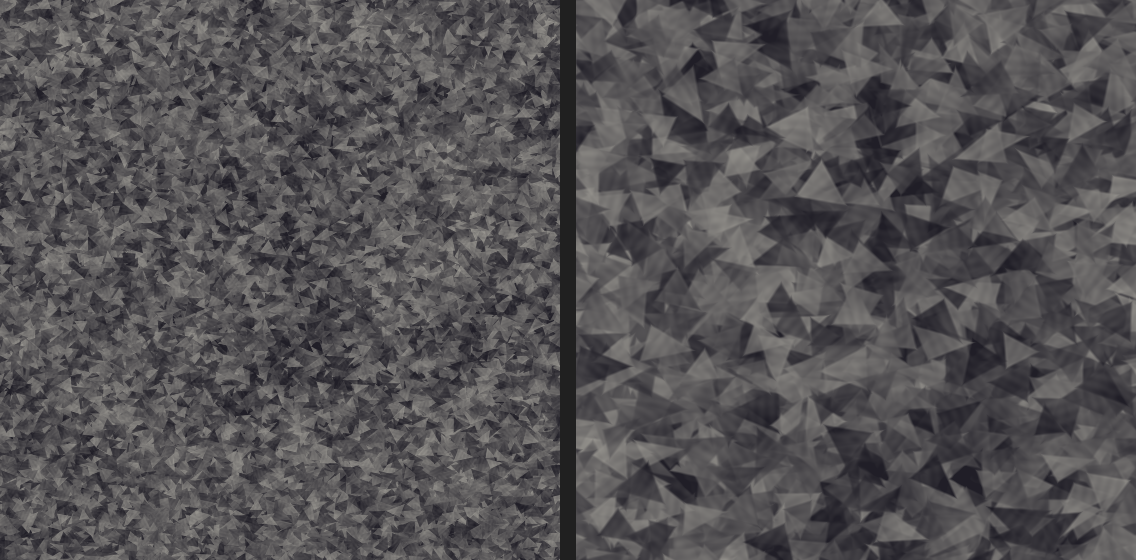
Left: the whole. Right: its middle third, enlarged.
Write a three.js fragment shader that draws this texture.

```glsl
varying vec2 vUv;

const vec3 DARK_STONE = vec3(0.125, 0.118, 0.152);
const vec3 LIGHT_STONE = vec3(0.610, 0.600, 0.575);
const int LAYERS = 7;
const float COARSE_CELLS = 27.0;   // shard cells across, bottom layer
const float FINE_CELLS = 50.0;     // shard cells across, top layer
const vec2 STRETCH = vec2(0.92, 1.08);
const float PRESENCE = 0.78;       // share of cells that hold a shard
const float OPACITY = 0.72;
const float TONE_MIN = 0.01;
const float TONE_MAX = 0.87;
const float SLOPE = 0.22;          // shading across one shard
const float RIM = 0.09;            // brightening along shard edges
const float RIM_WIDTH = 0.0022;
const float EDGE = 0.0010;         // edge softness
const float HATCH = 0.035;
const float HATCH_LINES = 165.0;
const float CLOUD = 0.26;
const float CLOUD_CELLS = 9.0;
const float GRAIN = 0.11;
const float GRAIN_CELLS = 190.0;
const float TAU = 6.28318;

float hash(vec2 p) {
  return fract(sin(dot(p, vec2(127.1, 311.7))) * 43758.5453);
}

vec3 hash3(vec2 p) {
  return vec3(hash(p), hash(p + 17.3), hash(p + 41.9));
}

vec2 direction(float angle) {
  return vec2(cos(angle), sin(angle));
}

mat2 rotation(float angle) {
  vec2 d = direction(angle);
  return mat2(d.x, d.y, -d.y, d.x);
}

float valueNoise(vec2 p) {
  vec2 cell = floor(p);
  vec2 f = fract(p);
  f = f * f * (3.0 - 2.0 * f);
  float low = mix(hash(cell), hash(cell + vec2(1.0, 0.0)), f.x);
  float high = mix(hash(cell + vec2(0.0, 1.0)), hash(cell + 1.0), f.x);
  return mix(low, high, f.y);
}

float fbm(vec2 p) {
  return 0.55 * valueNoise(p) + 0.3 * valueNoise(p * 2.1 + 5.2) + 0.15 * valueNoise(p * 4.3 + 9.7);
}

// Signed distance to the line a-b, positive on its outer side
float outside(vec2 p, vec2 a, vec2 b) {
  vec2 e = normalize(b - a);
  return dot(p - a, vec2(e.y, -e.x));
}

// Signed distance to a random triangle about the origin
float shardDistance(vec2 p, vec3 turn, vec3 size) {
  vec3 angle = TAU * (turn.x + vec3(0.0, 0.25 + 0.16 * turn.y, 0.58 + 0.18 * turn.z));
  vec3 radius = mix(vec3(0.45), vec3(1.0), size);
  vec2 a = radius.x * direction(angle.x);
  vec2 b = radius.y * direction(angle.y);
  vec2 c = radius.z * direction(angle.z);
  return max(outside(p, a, b), max(outside(p, b, c), outside(p, c, a)));
}

// Paints one layer of translucent shards over the tone below
float paintLayer(float tone, vec2 uv, float index) {
  float cells = mix(COARSE_CELLS, FINE_CELLS, index / float(LAYERS - 1));
  vec2 p = rotation(index * 1.7 + 0.4) * (uv * STRETCH) * cells;
  vec2 home = floor(p);
  for (int y = -1; y <= 1; y++) {
    for (int x = -1; x <= 1; x++) {
      vec2 cell = home + vec2(float(x), float(y));
      vec2 seed = cell + index * 7.31;
      vec3 place = hash3(seed + 3.7);
      if (place.z > PRESENCE) continue;
      vec2 q = p - cell - place.xy;
      vec3 turn = hash3(seed + 71.3);
      float d = shardDistance(q, turn, hash3(seed + 113.9)) / cells;
      if (d > EDGE) continue;

      // Flat tone, slope, hatching and rim
      vec3 look = hash3(seed + 157.1);
      float shade = mix(TONE_MIN, TONE_MAX, look.x);
      shade += SLOPE * dot(q, direction(TAU * look.y));
      shade += HATCH * sin(TAU * HATCH_LINES * dot(uv, direction(TAU * look.z)));
      shade += RIM * (look.z - 0.25) * smoothstep(-RIM_WIDTH, 0.0, d);
      float cover = 1.0 - smoothstep(-EDGE, EDGE, d);
      tone = mix(tone, shade, cover * OPACITY);
    }
  }
  return tone;
}

void main() {
  float tone = 0.4;
  for (int i = 0; i < LAYERS; i++) {
    tone = paintLayer(tone, vUv, float(i));
  }

  // Broad mottling and fine grit
  tone += CLOUD * (fbm(vUv * CLOUD_CELLS * vec2(0.8, 1.2)) - 0.5);
  tone += GRAIN * (valueNoise(vUv * GRAIN_CELLS) - 0.5);

  gl_FragColor = vec4(mix(DARK_STONE, LIGHT_STONE, clamp(tone, 0.0, 1.0)), 1.0);
}
```
